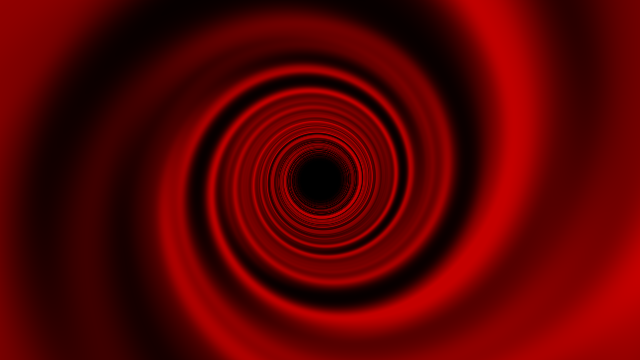
Write a Shadertoy shader that draws this background.

```glsl
// A red spiral tunnel winding into a black core. Angle plus inverse radius
// gives a twisted phase; soft periodic bumps along it form the arms,
// and wrapped value noise adds fine streaks that tighten inward.

const float TAU = 6.2831853;

float hash(vec2 p) {
    return fract(sin(dot(p, vec2(127.1, 311.7))) * 43758.5453);
}

// Value noise whose x axis repeats after a whole number of cells.
float wrappedNoise(vec2 p, float cells) {
    vec2 cell = floor(p), f = fract(p);
    f = f * f * (3.0 - 2.0 * f);
    float x0 = mod(cell.x, cells), x1 = mod(cell.x + 1.0, cells);
    float low = mix(hash(vec2(x0, cell.y)), hash(vec2(x1, cell.y)), f.x);
    float high = mix(hash(vec2(x0, cell.y + 1.0)), hash(vec2(x1, cell.y + 1.0)), f.x);
    return mix(low, high, f.y);
}

// Smooth bump around the circle, peaking at 1 on the centre phase.
float bump(float phase, float centre, float sharpness) {
    return exp(sharpness * (cos(phase - centre) - 1.0));
}

// Broad arms that sweep out to the canvas edges.
float outerArms(float phase, float radius) {
    float rim = smoothstep(0.62, 0.85, radius);
    float corner = smoothstep(0.75, 1.0, radius);
    float throat = 1.0 - smoothstep(0.42, 0.58, radius);
    float light = 0.76 * bump(phase, 4.15, 5.5);
    light += 0.40 * bump(phase, 2.13, 22.0);
    light += (0.50 - 0.12 * rim) * bump(phase, 2.68, 5.5);
    light += 0.22 * bump(phase, 0.42, 10.0);
    light += 0.17 * bump(phase, 1.60, 10.0);
    light += throat * (0.22 * bump(phase, 0.65, 5.0) + 0.25 * bump(phase, 4.75, 12.0));
    light += 0.42 * rim * bump(phase, 5.15, 6.0);
    light += corner * (0.30 * bump(phase, 1.60, 6.0) + 0.32 * bump(phase, 5.90, 7.0));
    return light * (1.0 - 0.5 * rim * bump(phase, 3.25, 22.0));
}

// Narrower rings nearer the core.
float innerRings(float phase, float radius) {
    float deep = 1.0 - smoothstep(0.24, 0.32, radius);
    float light = 0.70 * bump(phase, 4.28, 13.0);
    light += 0.46 * deep * bump(phase, 5.30, 6.0);
    light += 0.60 * bump(phase, 0.02, 10.0);
    light += 0.45 * bump(phase, 1.00, 7.0);
    light += 0.30 * deep * bump(phase, 1.80, 8.0);
    light += 0.66 * bump(phase, 2.55, 15.0);
    return light;
}

void mainImage(out vec4 fragColor, in vec2 fragCoord) {
    vec2 p = (fragCoord - 0.5 * iResolution.xy) / iResolution.y;
    float radius = max(length(p), 0.01);
    float depth = 1.0 / radius;
    float phase = atan(p.y, p.x) + 2.22 * depth;
    float turn = phase / TAU;

    // Two sizes of streak, both seamless around the tunnel.
    float coarse = wrappedNoise(vec2(turn * 9.0, depth * 0.4), 9.0);
    float fine = wrappedNoise(vec2(turn * 23.0, depth * 0.3 + 7.0), 23.0);
    float streaks = 0.65 * coarse + 0.35 * fine;

    // Arms give way to rings, then to streaks around the core.
    float light = mix(innerRings(phase, radius), outerArms(phase, radius),
                      smoothstep(0.33, 0.46, radius));
    float tangle = 0.10 + 0.68 * smoothstep(0.12, 0.88, streaks);
    light = mix(tangle, light, smoothstep(0.13, 0.22, radius));
    light = 0.02 + light * (0.90 + 0.20 * fine);

    // The far end of the tunnel fades to black.
    light *= smoothstep(0.05, 0.115, radius);
    fragColor = vec4(min(light, 0.77), 0.0, 0.0, 1.0);
}
```
